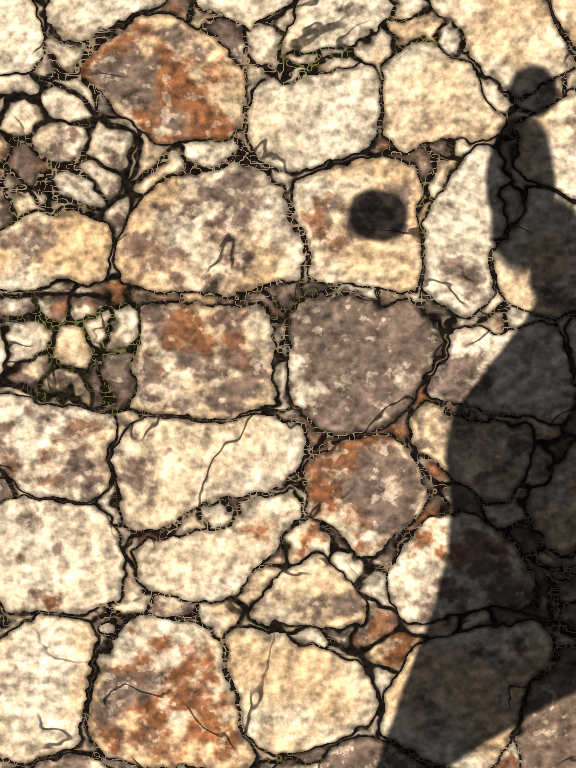
Write a WebGL 1 fragment shader that draws this texture.

```glsl
precision highp float;
// Sunlit crazy paving: rounded Voronoi flagstones with weathered coats,
// smaller chips and dry straw in the dark joints, and cast shadows
// of a standing figure and a large mass at the right.

uniform vec2 u_resolution;

const float STONES_ACROSS = 4.5;
const float CHIP_SCALE = 2.9;
const float CORNER_SHARPNESS = 17.0;
const float BROKEN_SHARE = 0.13;
const float GRAIN_CONTRAST = 0.85;
const float SHADOW_SOFTNESS = 0.007;
const vec3 CREAM = vec3(0.99, 0.89, 0.75);
const vec3 OCHRE = vec3(0.96, 0.77, 0.55);
const vec3 BROWN = vec3(0.53, 0.435, 0.37);
const vec3 RUST = vec3(0.62, 0.39, 0.25);
const vec3 SOIL = vec3(0.12, 0.095, 0.075);
const vec3 STRAW = vec3(0.84, 0.71, 0.55);
const vec3 WEED = vec3(0.56, 0.57, 0.26);
const vec3 SHADE = vec3(0.24, 0.25, 0.28);

float hash(vec2 p) {
  return fract(sin(dot(p, vec2(127.1, 311.7))) * 43758.5453);
}

vec2 hash2(vec2 p) {
  return vec2(hash(p), hash(p + 47.3));
}

float noise(vec2 p) {
  vec2 i = floor(p), f = fract(p);
  f = f * f * (3.0 - 2.0 * f);
  return mix(mix(hash(i), hash(i + vec2(1, 0)), f.x),
             mix(hash(i + vec2(0, 1)), hash(i + vec2(1, 1)), f.x), f.y);
}

float fbm(vec2 p) {
  float sum = 0.0, gain = 0.5;
  for (int i = 0; i < 5; i++) {
    sum += gain * noise(p);
    p = mat2(1.6, 1.2, -1.2, 1.6) * p + 7.3;
    gain *= 0.5;
  }
  return sum / 0.97;
}

// Rounded Voronoi: xy = cell id, z = distance to the cell border
vec3 cells(vec2 p) {
  vec2 base = floor(p), id = base, nearest = vec2(9.0);
  for (int k = 0; k < 9; k++) {
    vec2 c = base + vec2(mod(float(k), 3.0), floor(float(k) / 3.0)) - 1.0;
    vec2 r = c + 0.06 + 0.88 * hash2(c) - p;
    if (dot(r, r) < dot(nearest, nearest)) { nearest = r; id = c; }
  }
  float sum = 0.0;
  for (int k = 0; k < 25; k++) {
    vec2 c = base + vec2(mod(float(k), 5.0), floor(float(k) / 5.0)) - 2.0;
    vec2 r = c + 0.06 + 0.88 * hash2(c) - p, d = r - nearest;
    if (dot(d, d) > 0.0001)
      sum += exp(-CORNER_SHARPNESS * dot(0.5 * (r + nearest), normalize(d)));
  }
  return vec3(id, -log(sum) / CORNER_SHARPNESS);
}

// Pale stone under a patchy brown or rusty coat, worn away at the rim
vec3 stoneColor(vec2 p, vec2 id, float inside, float height) {
  vec2 q = p + 19.0 * hash2(id + 3.1);
  float angle = 6.283 * hash(id + 8.7);
  vec2 along = mat2(cos(angle), sin(angle), -sin(angle), cos(angle)) * q;
  float blotch = 0.55 * fbm(q * 1.7) + 0.45 * fbm(q * 8.0);
  float coatAmount = mix(0.31, 0.72, hash(id + 5.5)) - 0.09 * smoothstep(0.75, 1.25, height);
  coatAmount -= 0.12 * exp(-16.0 * max(inside, 0.0));
  float coat = smoothstep(-0.06, 0.07, coatAmount - blotch);
  float rusty = smoothstep(0.45, 0.62, fbm(q * 2.3 + 31.0)) * smoothstep(0.35, 0.7, hash(id + 2.9));
  vec3 pale = mix(CREAM, OCHRE, 0.9 * hash(id + 6.1) * smoothstep(0.3, 0.65, fbm(q * 2.0)));
  vec3 color = mix(pale, mix(BROWN, RUST, rusty), 0.94 * coat);
  color = mix(color, CREAM, 0.55 * coat * smoothstep(0.61, 0.72, fbm(q * 13.0 + 5.0)));
  float grain = fbm(q * 19.0) - 0.5;
  float strata = fbm(along * vec2(2.0, 14.0)) - 0.5;
  float relief = fbm(q * 5.0 + vec2(-0.12, 0.12)) - fbm(q * 5.0);
  color *= 1.0 + GRAIN_CONTRAST * grain + 0.45 * strata + 1.1 * relief;
  float crack = 1.0 - smoothstep(0.004, 0.016, abs(fbm(along * vec2(0.8, 1.7)) - 0.5));
  color *= 1.0 - 0.55 * crack * smoothstep(0.5, 0.7, noise(q * 2.6));
  return color * mix(0.6, 1.0, smoothstep(0.0, 0.045, inside));
}

// Dark soil strewn with thin fibres and a few weeds
vec3 jointColor(vec2 p) {
  float fibre = 1.0 - smoothstep(0.02, 0.09, abs(noise(p * vec2(19.0, 27.0)) - 0.5));
  fibre = max(fibre, 1.0 - smoothstep(0.02, 0.08, abs(noise(p.yx * 22.0 + p) - 0.5)));
  float litter = smoothstep(0.38, 0.65, fbm(p * 2.2 + 12.0));
  vec3 blade = mix(STRAW, WEED, smoothstep(0.66, 0.76, noise(p * 1.3 + 40.0)));
  return mix(SOIL * (0.6 + 0.9 * noise(p * 35.0)), blade, 0.75 * fibre * litter);
}

float ellipse(vec2 p, vec2 center, vec2 radius) {
  return (length((p - center) / radius) - 1.0) * min(radius.x, radius.y);
}

// Signed distance to the cast shadows, negative inside
float shadowDistance(vec2 p) {
  float bulge = (p.y - 0.6) / 0.15;
  float rim = 0.65 + 0.36 * p.y - 0.08 * exp(-bulge * bulge);
  float mass = max(max(rim - p.x, p.y - 0.82), 0.59 * (p.x - 0.77) - p.y);
  float figure = ellipse(p, vec2(0.925, 1.175), vec2(0.042, 0.045));
  figure = min(figure, ellipse(p, vec2(0.905, 1.0), vec2(0.06, 0.14)));
  figure = min(figure, ellipse(p, vec2(0.965, 0.89), vec2(0.05, 0.1)));
  float head = ellipse(p, vec2(0.655, 0.96), vec2(0.053, 0.046));
  return min(mass, min(figure, head));
}

void main() {
  vec2 uv = gl_FragCoord.xy / u_resolution.x;
  vec2 p = uv * STONES_ACROSS * vec2(0.96, 1.08);
  float blur = 1.2 * STONES_ACROSS / u_resolution.x;
  vec2 warp = vec2(fbm(p * 3.0), fbm(p * 3.0 + 23.0)) - 0.5;
  vec2 q = p + 0.22 * warp + 0.035 * (vec2(noise(p * 17.0), noise(p * 17.0 + 9.0)) - 0.5);

  // Large stones, then chips in wide joints and in broken stones
  vec3 slab = cells(q + 4.0);
  float joint = 0.018 + 0.085 * smoothstep(0.5, 0.85, noise(p * 2.1 + 3.0));
  float inside = slab.z - joint;
  vec2 id = slab.xy;
  if (inside < 0.0 || hash(id + 1.7) < BROKEN_SHARE) {
    vec3 chip = cells(q * CHIP_SCALE + 60.0);
    inside = min(abs(inside) - 0.02, chip.z / CHIP_SCALE - 0.018);
    id = chip.xy + 80.0;
  }
  vec3 color = mix(jointColor(p), stoneColor(p, id, inside, uv.y), smoothstep(-blur, blur, inside));

  float shade = shadowDistance(uv + 0.012 * warp);
  color *= mix(SHADE, vec3(1.0), smoothstep(-SHADOW_SOFTNESS, SHADOW_SOFTNESS, shade));
  gl_FragColor = vec4(clamp(color, 0.0, 1.0), 1.0);
}
```
